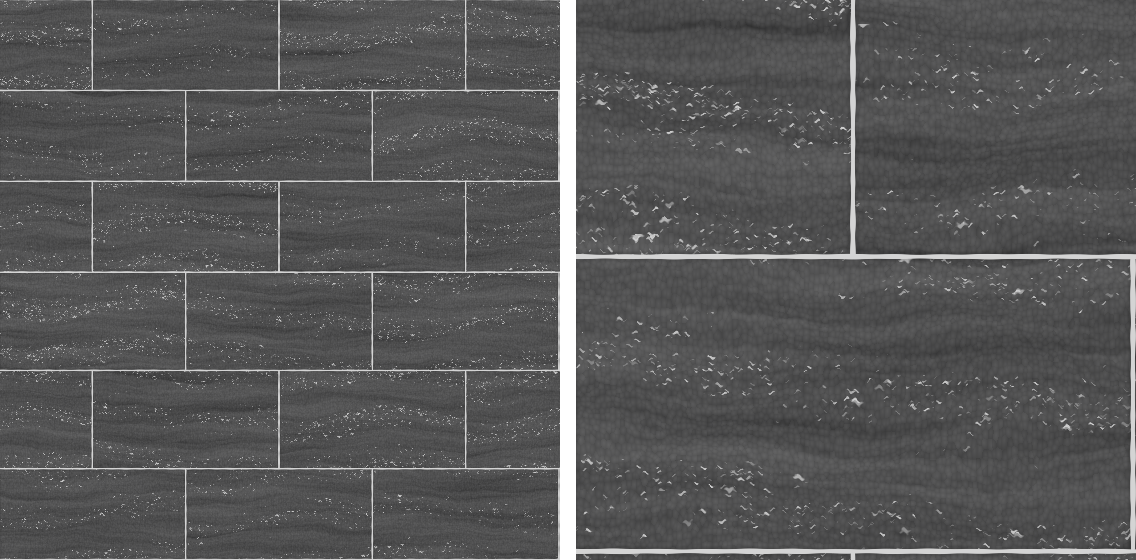
Left, the full canvas; right, a detail of the centre.
Reproduce this texture procedurally as a Shadertoy shader.

```glsl
#define COLUMNS 3.0
#define ROWS 6
#define SHORT_ROW 0.1623
#define TALL_ROW 0.1754
#define JOINT_ORIGIN vec2(-0.0018, 0.0008)
#define GROUT_WIDTH 0.0028
#define GROUT_COLOR vec3(0.83)
#define STONE_COLOR vec3(0.308, 0.308, 0.31)
#define FLECK_COLOR vec3(0.80)
#define BAND_CONTRAST 0.022
#define SEAM_DEPTH 0.075
#define GRAIN 0.065

vec2 hash2(vec2 p) {
    vec3 q = fract(p.xyx * vec3(0.1031, 0.1030, 0.0973));
    q += dot(q, q.yzx + 33.33);
    return fract((q.xx + q.yz) * q.zy);
}

// Cellular noise: distance to the nearest point, then two random values of its cell
vec3 cellular(vec2 p) {
    vec2 cell = floor(p);
    vec3 nearest = vec3(9.0);
    for (int j = -1; j <= 1; j++)
    for (int i = -1; i <= 1; i++) {
        vec2 id = cell + vec2(i, j);
        float d = length(id + 0.15 + 0.7 * hash2(id) - p);
        if (d < nearest.x) nearest = vec3(d, hash2(id + 71.7));
    }
    return nearest;
}

// Height of the bent stone layers: broad swells plus small scallops
float layerHeight(vec2 p, float seed) {
    float bend = 0.0045 * sin(p.x * 19.0 + seed + 1.3 * sin(p.y * 31.0 + seed));
    bend += 0.0020 * sin(p.x * 53.0 + seed * 1.7 + 2.0 * sin(p.y * 47.0));
    bend += 0.0016 * abs(sin(p.x * 98.0 + seed + 2.0 * sin(p.x * 37.0 + p.y * 60.0)));
    return p.y + bend;
}

// Layered sines, stretched along x
float strata(float x, float y, float seed) {
    float sum = 0.0, frequency = 65.0, drift = 7.0, weight = 0.8;
    for (int i = 0; i < 5; i++) {
        float phase = seed * (1.0 + 0.37 * float(i));
        sum += weight * sin(y * frequency + phase + 1.6 * sin(x * drift + phase * 1.9 + y * 40.0));
        frequency *= 1.87;
        drift *= 1.63;
        weight *= 0.82;
    }
    return sum;
}

// Dark seams: sharp on one side, fading on the other
float seams(float x, float y, float seed) {
    float sum = 0.0;
    for (int i = 0; i < 2; i++) {
        float k = float(i);
        float s = fract(y * (17.0 + 14.0 * k) + seed * (0.31 + k) + 0.12 * sin(x * 13.0 + seed));
        float strength = 0.5 + 0.5 * sin(x * (9.0 + 8.0 * k) + seed + floor(y * 17.0) * 0.8);
        sum += strength * smoothstep(0.0, 0.07, s) * exp(-7.0 * s) / (1.0 + 0.5 * k);
    }
    return sum;
}

// Pale mineral chips gathered in some of the layers
float flecks(vec2 p, float y, float seed, float richness) {
    float belt = sin(y * 78.0 + seed * 2.3 + 1.4 * sin(p.x * 11.0 + seed));
    belt += 0.6 * sin(y * 190.0 + seed + 2.0 * sin(p.x * 23.0));
    float density = richness * smoothstep(-0.4, 1.5, belt);
    vec2 ragged = vec2(p.x, y) + 0.0007 * sin(p.yx * vec2(1900.0, 1300.0));
    float sum = 0.0;
    for (int i = 0; i < 3; i++) {
        float scale = 1.0 + 0.7 * float(i);
        vec3 c = cellular(ragged * vec2(105.0, 215.0) * scale + seed + 19.0 * float(i));
        float present = step(1.0 - density * (0.10 + 0.13 * float(i)), c.y);
        float radius = mix(0.20, 0.50, c.z);
        sum += present * (1.0 - smoothstep(radius * 0.4, radius, c.x)) * mix(0.25, 0.95, c.z * c.z);
    }
    return min(sum, 1.0);
}

void mainImage(out vec4 fragColor, in vec2 fragCoord) {
    vec2 uv = fragCoord / iResolution.xy;
    float pixel = 1.0 / iResolution.y;

    // Find the row, then the brick in a half-offset bond
    vec2 p = uv - JOINT_ORIGIN;
    float row = 0.0, height = SHORT_ROW;
    for (int i = 0; i < ROWS - 1; i++) {
        if (p.y < height) break;
        p.y -= height;
        row += 1.0;
        height = (i < 2) ? TALL_ROW : SHORT_ROW;
    }
    float across = p.x * COLUMNS - 0.5 * mod(row, 2.0);
    float column = mod(floor(across), COLUMNS);
    p.x = fract(across) / COLUMNS;
    vec2 brick = hash2(vec2(column, row) * 7.3 + 4.1);
    float seed = 5.0 + brick.x * 50.0;

    // Stone layers, seams and grain
    float y = layerHeight(p, seed);
    float shade = BAND_CONTRAST * strata(p.x, y, seed) * 0.75;
    shade -= SEAM_DEPTH * seams(p.x, y, seed);
    vec3 fine = cellular(vec2(p.x, y) * vec2(330.0, 260.0) + seed);
    shade += GRAIN * (0.42 - fine.x) + 0.03 * (fine.y - 0.5);
    shade += 0.012 * (brick.y - 0.5) + 0.014;
    vec3 color = STONE_COLOR + shade;
    color = mix(color, FLECK_COLOR, flecks(p, y, seed, mix(0.35, 1.1, brick.y)));

    // Grout with slightly worn edges and a thin dark rim
    vec2 toJoint = min(abs(p), abs(vec2(1.0 / COLUMNS, height) - p));
    float edge = min(toJoint.x, toJoint.y);
    float wear = 0.0003 * sin(uv.x * 151.0 + 2.0 * sin(uv.y * 113.0)) * sin(uv.y * 167.0 + uv.x * 83.0);
    float halfWidth = 0.5 * GROUT_WIDTH + wear;
    color *= 1.0 - 0.12 * (1.0 - smoothstep(halfWidth, halfWidth + 0.003, edge));
    float grout = 1.0 - smoothstep(halfWidth - 0.5 * pixel, halfWidth + 0.5 * pixel, edge);
    color = mix(color, GROUT_COLOR, grout);

    fragColor = vec4(color, 1.0);
}
```
